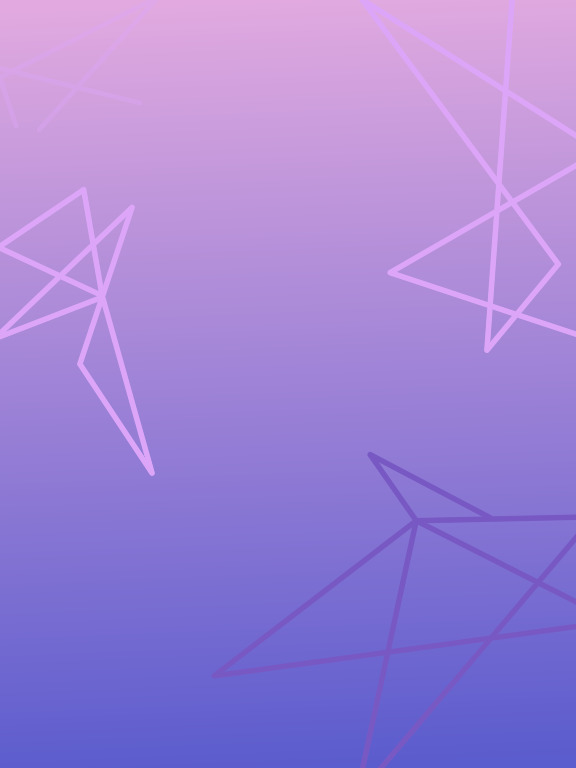
Reproduce this background procedurally as a Shadertoy shader.

```glsl
// Canvas grid: 75 units wide, 100 units tall
const vec2 GRID = vec2(75.0, 100.0);
const vec3 SKY_TOP = vec3(0.882, 0.664, 0.876);
const vec3 SKY_BOTTOM = vec3(0.357, 0.360, 0.805);
const float SKY_TILT = 0.03;
const vec3 ORCHID = vec3(0.862, 0.648, 0.970);
const vec3 VIOLET = vec3(0.470, 0.350, 0.770);
const float BOLD = 0.36;
const float FINE = 0.31;
const float FAINT_ALPHA = 0.4;

// Corners of each folded line, in grid units
const int CORNERS = 9;
const vec2 CORNER_FOLD[CORNERS] = vec2[CORNERS](
    vec2(18.2, 86.6), vec2(-2.0, 91.6), vec2(0.0, 89.9),
    vec2(2.1, 83.6), vec2(0.0, 89.9), vec2(20.6, 100.4),
    vec2(5.1, 83.1), vec2(5.1, 83.1), vec2(5.1, 83.1));
const vec2 LEFT_FOLD[CORNERS] = vec2[CORNERS](
    vec2(13.3, 61.5), vec2(-0.2, 67.8), vec2(10.9, 75.3),
    vec2(13.3, 61.5), vec2(19.8, 38.4), vec2(10.4, 52.6),
    vec2(17.2, 73.0), vec2(-0.7, 55.9), vec2(13.3, 61.3));
const vec2 RIGHT_FOLD[CORNERS] = vec2[CORNERS](
    vec2(80.7, 54.6), vec2(50.8, 64.5), vec2(78.2, 80.3),
    vec2(47.1, 100.1), vec2(72.7, 65.6), vec2(63.4, 54.4),
    vec2(66.7, 100.3), vec2(66.7, 100.3), vec2(66.7, 100.3));
const vec2 LOWER_FOLD[CORNERS] = vec2[CORNERS](
    vec2(63.8, 32.6), vec2(48.2, 40.8), vec2(54.2, 32.2),
    vec2(27.9, 12.0), vec2(80.0, 19.1), vec2(54.2, 32.2),
    vec2(46.4, -3.8), vec2(77.3, 32.7), vec2(54.2, 32.2));

float segmentDistance(vec2 p, vec2 a, vec2 b) {
    vec2 pa = p - a, ba = b - a;
    float along = clamp(dot(pa, ba) / max(dot(ba, ba), 1e-4), 0.0, 1.0);
    return length(pa - ba * along);
}

// Coverage of a round-capped line through all corners
float foldedLine(vec2 p, vec2 corners[CORNERS], float radius, float blur) {
    float d = 1e4;
    for (int i = 1; i < CORNERS; i++) {
        d = min(d, segmentDistance(p, corners[i - 1], corners[i]));
    }
    return 1.0 - smoothstep(-blur, blur, d - radius);
}

void mainImage(out vec4 fragColor, in vec2 fragCoord) {
    vec2 uv = fragCoord / iResolution.xy;
    vec2 p = uv * GRID;
    float blur = 0.6 * GRID.y / iResolution.y;

    // Slightly tilted vertical gradient
    float height = uv.y - SKY_TILT * (uv.x - 0.5);
    vec3 color = mix(SKY_BOTTOM, SKY_TOP, clamp(height, 0.0, 1.0));

    // Folded lines, faintest first
    color = mix(color, ORCHID, FAINT_ALPHA * foldedLine(p, CORNER_FOLD, FINE, blur));
    color = mix(color, ORCHID, foldedLine(p, LEFT_FOLD, BOLD, blur));
    color = mix(color, ORCHID, foldedLine(p, RIGHT_FOLD, BOLD, blur));
    color = mix(color, VIOLET, foldedLine(p, LOWER_FOLD, BOLD, blur));

    fragColor = vec4(color, 1.0);
}
```
